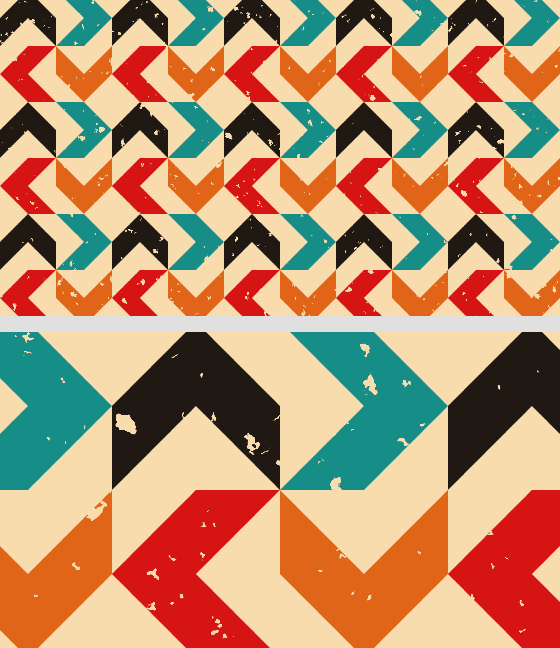
Top, the full canvas; bottom, a detail of the centre.
Give the GLSL for this pattern, as a WebGL 2 fragment shader.

```glsl
#version 300 es
precision highp float;
// Four-way chevron print: ten square tiles across, each holding one chevron that
// points up, right, left or down by its column and row parity.
// Chevrons are supersampled; scattered noise-warped flecks wear the ink away.
uniform vec2 u_resolution;
out vec4 fragColor;

const float TILES_ACROSS = 10.0;
const int AA = 4;

const vec3 CREAM  = vec3(0.973, 0.863, 0.682);
const vec3 BLACK  = vec3(0.125, 0.094, 0.075);
const vec3 TEAL   = vec3(0.086, 0.557, 0.529);
const vec3 RED    = vec3(0.843, 0.078, 0.078);
const vec3 ORANGE = vec3(0.882, 0.396, 0.094);

vec2 hash2(vec2 p) {
    vec3 q = fract(p.xyx * vec3(0.1031, 0.1030, 0.0973));
    q += dot(q, q.yzx + 33.33);
    return fract((q.xx + q.yz) * q.zy);
}

float gradientDot(vec2 corner, vec2 offset) {
    float angle = 6.28318 * hash2(corner + 41.0).x;
    return dot(vec2(cos(angle), sin(angle)), offset);
}

float gradientNoise(vec2 p) {
    vec2 i = floor(p), f = p - i;
    vec2 u = f * f * f * (f * (f * 6.0 - 15.0) + 10.0);
    vec2 e = vec2(1.0, 0.0);
    float low  = mix(gradientDot(i, f), gradientDot(i + e.xy, f - e.xy), u.x);
    float high = mix(gradientDot(i + e.yx, f - e.yx), gradientDot(i + e.xx, f - e.xx), u.x);
    return mix(low, high, u.y);
}

vec2 noise2(vec2 p) {
    return vec2(gradientNoise(p), gradientNoise(p + 57.3));
}

// True inside a chevron that fills a unit tile and points along dir.
bool inChevron(vec2 p, vec2 dir) {
    float along = dot(p, dir);
    float side = abs(dot(p, vec2(-dir.y, dir.x)));
    return abs(along + side - 0.25) < 0.25;
}

vec3 tileColor(vec2 p) {
    vec2 id = floor(p);
    bool oddColumn = mod(id.x, 2.0) > 0.5;
    bool oddRow = mod(id.y, 2.0) > 0.5;
    vec2 dir = oddRow ? (oddColumn ? vec2(0, -1) : vec2(-1, 0))
                      : (oddColumn ? vec2(1, 0) : vec2(0, 1));
    vec3 ink = oddRow ? (oddColumn ? ORANGE : RED)
                      : (oddColumn ? TEAL : BLACK);
    return inChevron(p - id - 0.5, dir) ? ink : CREAM;
}

// Signed distance to jittered, stretched flecks on a grid of the given spacing.
float fleckDistance(vec2 p, float spacing, float chance, vec2 radii, float seed) {
    vec2 base = floor(p / spacing);
    float d = 1.0;
    for (int y = -1; y <= 1; y++)
    for (int x = -1; x <= 1; x++) {
        vec2 id = base + vec2(x, y);
        vec2 jitter = hash2(id + seed);
        vec2 pick = hash2(id + seed + 19.7);
        if (pick.x > chance) continue;
        vec2 q = p - (id + jitter) * spacing;
        float angle = 6.28318 * fract(pick.y * 7.0 + jitter.x);
        vec2 axis = vec2(cos(angle), sin(angle));
        q = vec2(dot(q, axis), 1.7 * dot(q, vec2(-axis.y, axis.x)));
        float radius = mix(radii.x, radii.y, pick.y * pick.y);
        d = min(d, length(q) - radius);
    }
    return d;
}

float wear(vec2 p, float pixel) {
    vec2 rough = p + 0.045 * noise2(p * 17.0) + 0.022 * noise2(p * 43.0);
    float patches = 1.0 + 0.9 * gradientNoise(p * 1.3 + 8.0);
    float flakes = fleckDistance(rough, 0.22, 0.34 * patches, vec2(0.018, 0.068), 113.0);
    float specks = fleckDistance(rough, 0.12, 0.11 * patches, vec2(0.010, 0.025), 271.0);
    return 1.0 - smoothstep(-0.6 * pixel, 0.6 * pixel, min(flakes, specks));
}

void main() {
    // Tile units; a row boundary lies on the horizontal centre line.
    float pixel = TILES_ACROSS / u_resolution.x;
    vec2 origin = vec2(0.0, 0.5 * u_resolution.y);
    vec2 p = (gl_FragCoord.xy - origin) * pixel;

    // Average a grid of samples inside the pixel.
    vec3 color = vec3(0.0);
    for (int y = 0; y < AA; y++)
    for (int x = 0; x < AA; x++) {
        vec2 offset = (vec2(x, y) + 0.5) / float(AA) - 0.5;
        color += tileColor(p + offset * pixel);
    }
    color /= float(AA * AA);

    // Worn spots show the bare ground; the shift keeps hash inputs positive.
    color = mix(color, CREAM, wear(p + 20.0, pixel));
    fragColor = vec4(color, 1.0);
}
```
